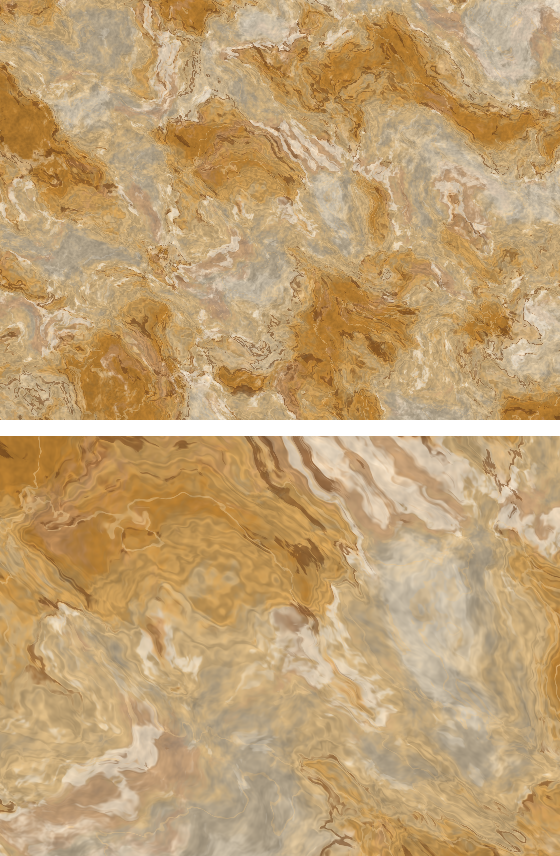
Top, the full canvas; bottom, a detail of the centre.
A Shadertoy shader for this texture:

```glsl
vec2 gradientAt(vec2 cell) {
    vec3 k = fract(vec3(cell.xyx) * vec3(0.1031, 0.1030, 0.0973));
    k += dot(k, k.yzx + 33.33);
    float angle = 6.2832 * fract((k.x + k.y) * k.z);
    return vec2(cos(angle), sin(angle));
}

float noise(vec2 p) {
    vec2 i = floor(p), f = fract(p);
    vec2 u = f * f * f * (f * (f * 6.0 - 15.0) + 10.0);
    float a = dot(gradientAt(i), f);
    float b = dot(gradientAt(i + vec2(1, 0)), f - vec2(1, 0));
    float c = dot(gradientAt(i + vec2(0, 1)), f - vec2(0, 1));
    float d = dot(gradientAt(i + vec2(1, 1)), f - vec2(1, 1));
    return mix(mix(a, b, u.x), mix(c, d, u.x), u.y);
}

float fbm(vec2 p, int octaves, float decay) {
    float sum = 0.0, gain = 1.0;
    for (int i = 0; i < octaves; i++) {
        sum += gain * noise(p);
        p = mat2(0.8, 0.6, -0.6, 0.8) * p * 2.03 + 17.3;
        gain *= decay;
    }
    return sum;
}

// Soft thin line where a field crosses a level
float contour(float field, float level, float width) {
    return 1.0 - smoothstep(0.3 * width, width, abs(field - level));
}

void mainImage(out vec4 fragColor, in vec2 fragCoord) {
    vec2 p = fragCoord / iResolution.y;

    // Flow falling to the right, stretched along its length
    vec2 flow = vec2(p.x * 0.78 - p.y * 0.62, p.x * 0.62 + p.y * 0.78) * vec2(3.0, 4.4);
    vec2 warp = vec2(fbm(flow + 4.7, 6, 0.5), fbm(flow + 31.2, 6, 0.5));
    vec2 q = flow + 0.45 * warp;

    float body = fbm(q + 8.0, 7, 0.54);
    float patches = fbm(q * 1.3 + 52.0, 6, 0.54);
    float cloud = fbm(p * 7.0 + warp + 71.0, 6, 0.6);
    float grain = fbm(p * 38.0 + 2.0 * warp, 4, 0.7);

    vec3 greyCream = vec3(0.70, 0.64, 0.54);
    vec3 sand = vec3(0.78, 0.66, 0.47);
    vec3 honey = vec3(0.75, 0.58, 0.33);
    vec3 ochre = vec3(0.67, 0.45, 0.16);
    vec3 umber = vec3(0.42, 0.25, 0.11);
    vec3 pale = vec3(0.87, 0.83, 0.76);
    vec3 rose = vec3(0.66, 0.51, 0.40);

    // Translucent ground, from grey pools to ochre islands
    float tone = body + 0.2 * cloud + 0.16 * grain;
    vec3 color = mix(greyCream, sand, smoothstep(-0.42, -0.08, tone));
    color = mix(color, honey, smoothstep(0.0, 0.16, tone));
    color = mix(color, ochre, 0.85 * smoothstep(0.12, 0.42, tone + 0.25 * patches));
    color = mix(color, rose, 0.55 * smoothstep(0.15, 0.5, cloud - 0.2 * body + 0.2 * grain));

    // Agate bands following the island shores
    float shore = smoothstep(-0.22, -0.02, body) * (1.0 - smoothstep(0.25, 0.5, body));
    float bands = sin(body * 75.0 + 2.0 * cloud);
    color *= 1.0 + 0.07 * bands * shore;

    // Milky pools and crusts with ragged edges
    float milk = smoothstep(0.16, 0.45, patches - 0.45 * body + 0.25 * grain);
    color = mix(color, pale, 0.6 * milk * clamp(0.75 + 0.6 * cloud, 0.0, 1.0));
    float crust = contour(body, -0.05, 0.08) * smoothstep(0.05, 0.3, cloud + 0.5 * grain);
    color = mix(color, pale, 0.7 * crust);

    // Brown rims and fine pale veins
    float rimStrength = smoothstep(-0.25, 0.3, patches + 0.5 * grain);
    color = mix(color, umber, 0.6 * contour(body, 0.03, 0.02) * rimStrength);
    color = mix(color, umber, 0.5 * contour(body, 0.24, 0.025) * rimStrength);
    float vein = contour(fbm(q * 1.7 + 93.0, 6, 0.54), 0.0, 0.03);
    color = mix(color, vec3(0.86, 0.73, 0.53), 0.5 * vein);

    // Dark mineral flecks strung along the flow
    float flecks = smoothstep(0.3, 0.5, fbm(q * vec2(6.0, 9.0) + 12.0, 5, 0.6));
    flecks *= smoothstep(-0.05, 0.25, body + 0.5 * cloud);
    color = mix(color, umber, 0.6 * flecks);

    // Pale crystal specks and mottling of the polished surface
    float specks = smoothstep(0.3, 0.6, fbm(p * 30.0 + 3.0 * warp + 44.0, 4, 0.65));
    color = mix(color, pale, 0.4 * specks * smoothstep(0.3, -0.2, body));
    color *= 1.0 + 0.06 * cloud + 0.13 * grain + 0.08 * noise(p * 150.0);
    fragColor = vec4(clamp(color, 0.0, 1.0), 1.0);
}
```
